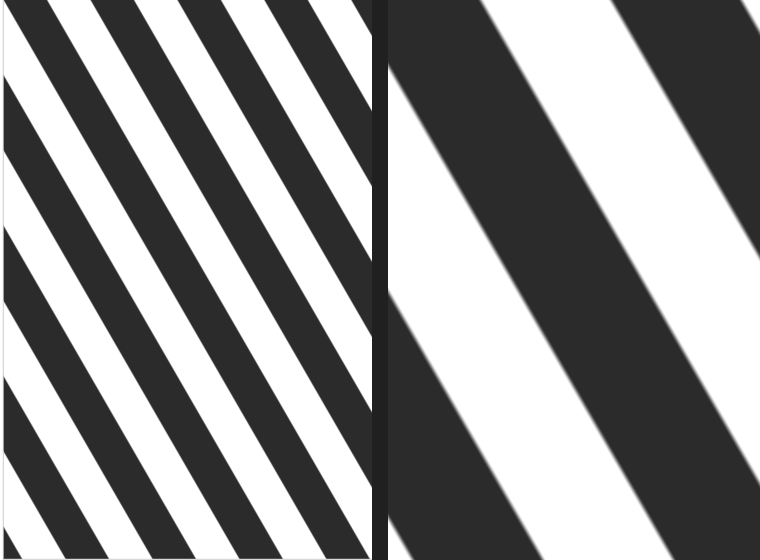
Left, the full canvas; right, a detail of the centre.
Write a Shadertoy shader that draws this pattern.

```glsl
// Even charcoal diagonal stripes on white, falling to the right at 30 degrees from vertical.
// A folded repeat gives the signed distance to each stripe edge; a thin grey rule
// bounds the stripes on the left and along the bottom.

// Signed distance to the nearest stripe edge, negative inside the ink.
float stripeDistance(vec2 p) {
    float across = p.x - 0.0065 - tan(radians(30.0)) * (1.0 - p.y);
    float period = 0.1552;                       // horizontal spacing
    float folded = abs(fract(across / period + 0.25) - 0.5) - 0.25;
    return folded * period * cos(radians(30.0));
}

// Signed distance to the left and bottom margins, positive on the striped side.
float panelDistance(vec2 p) {
    return min(p.x - 0.0065, p.y - 0.0022);
}

float coverage(float d, float soft) {
    return 1.0 - smoothstep(-soft, soft, d);
}

void mainImage(out vec4 fragColor, in vec2 fragCoord) {
    // Canvas height is one unit.
    vec2 p = fragCoord / iResolution.y;
    float pixel = 1.0 / iResolution.y;
    float panel = panelDistance(p);

    // Thin rule just outside the panel
    float rule = coverage(abs(panel + 0.0008) - 0.0008, 0.6 * pixel);
    vec3 color = mix(vec3(1.0), vec3(0.78), rule);

    // Stripes with slightly soft edges, clipped to the panel
    float ink = coverage(stripeDistance(p), max(pixel, 0.0018));
    ink *= coverage(-panel, 0.6 * pixel);
    color = mix(color, vec3(0.17), ink);

    fragColor = vec4(color, 1.0);
}
```
